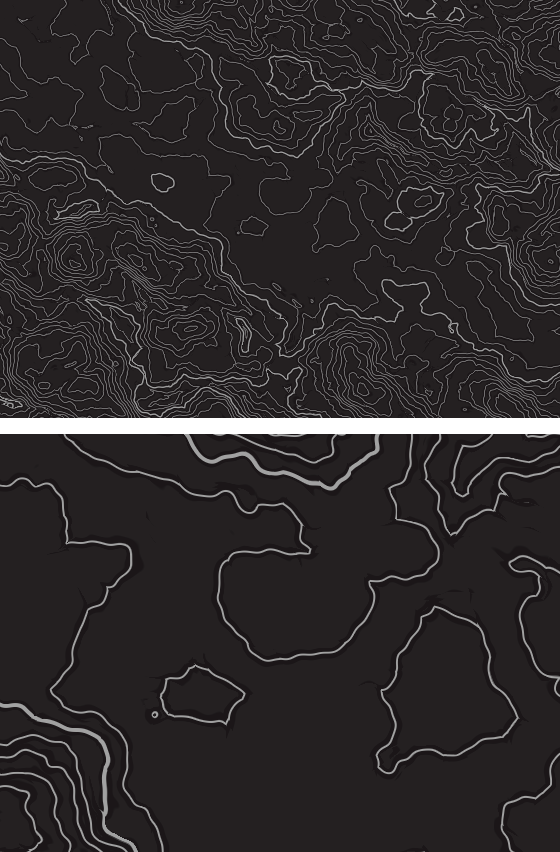
Top, the full canvas; bottom, a detail of the centre.
A WebGL 1 fragment shader for this pattern:

```glsl
precision highp float;
// Topographic contour map: thin grey level lines with bold index lines on charcoal.

uniform vec2 u_resolution;

const vec3 GROUND = vec3(0.140, 0.127, 0.130);
const vec3 LINE_RIM = vec3(0.104, 0.088, 0.095);
const vec3 LINE = vec3(0.63, 0.63, 0.63);
const float THIN_HALF = 0.00077;
const float BOLD_HALF = 0.0016;
const float RIM_HALF = 0.0047;
const float INDEX_STEP = 10.0;
const float MAP_WIDTH = 1.34;

vec3 hash3(vec2 cell) {
  vec3 q = vec3(dot(cell, vec2(127.1, 311.7)),
                dot(cell, vec2(269.5, 183.3)),
                dot(cell, vec2(419.2, 371.9)));
  return fract(sin(q) * 43758.55);
}

mat2 rotation(float angle) {
  float c = cos(angle), s = sin(angle);
  return mat2(c, s, -s, c);
}

// Layered sines, each octave turned and bent by the ones before it.
vec2 layeredSines(vec2 p, float gain) {
  mat2 turn = rotation(1.13) * 1.8;
  vec2 sum = vec2(0.0);
  float amplitude = 1.0;
  for (int i = 0; i < 6; i++) {
    sum += amplitude * sin(p.yx + 0.7 * sum.yx);
    p = turn * p + vec2(3.7, 1.9);
    amplitude *= gain;
  }
  return sum;
}

// Cellular hills: the tallest of the nearby cones, with creases between them.
float cellularHills(vec2 p, float peakSpread) {
  vec2 cell = floor(p);
  float top = -2.0;
  for (int y = -1; y <= 1; y++) {
    for (int x = -1; x <= 1; x++) {
      vec2 id = cell + vec2(float(x), float(y));
      vec3 rnd = hash3(id);
      vec2 away = id + rnd.xy - p;
      top = max(top, peakSpread * rnd.z - sqrt(dot(away, away) + 0.02));
    }
  }
  return top;
}

// 0 on the floor of the diagonal valley, 1 on the uplands either side.
float valleyWall(vec2 p) {
  float t = clamp(p.x / MAP_WIDTH, 0.0, 1.0);
  float axis = 0.9 - 0.75 * p.x + 0.17 * p.x * p.x;
  float across = (p.y - axis) * 0.82;
  float rim = mix(0.12, 0.02, t);
  float slope = across < 0.0 ? 0.15 : mix(0.34, 0.14, t);
  return smoothstep(rim, rim + slope, abs(across));
}

// Terrain height, counted in contour levels.
float terrain(vec2 p) {
  vec2 q = p + 0.019 * layeredSines(p * 21.0, 0.53);
  float wall = valleyWall(q);
  vec2 grain = rotation(0.55) * q;
  grain.x *= 0.7;
  float relief = 11.0 * cellularHills(grain * 5.6 + 7.3, 0.5)
               + 4.2 * cellularHills(grain * 11.5 + 2.1, 0.4)
               + 0.9 * cellularHills(grain * 27.0 + 5.6, 0.3);
  float swell = 1.5 * sin(4.1 * q.x + 2.3 * q.y) * sin(5.2 * q.y - 1.7 * q.x);
  return 9.6 + 6.0 * wall + mix(0.28, 1.0, wall) * (relief + swell);
}

// Box-filtered coverage of a line of the given half width.
float lineCoverage(float dist, float halfWidth, float pixel) {
  vec2 edges = clamp(vec2(dist + halfWidth, dist - halfWidth) / pixel + 0.5, 0.0, 1.0);
  return edges.x - edges.y;
}

void main() {
  float pixel = 1.0 / u_resolution.y;
  vec2 p = gl_FragCoord.xy * pixel;

  // Distance to the nearest level from height and slope.
  float probe = 0.0008;
  float height = terrain(p);
  vec2 slope = vec2(terrain(p + vec2(probe, 0.0)),
                    terrain(p + vec2(0.0, probe))) - height;
  float steepness = max(length(slope) / probe, 1.0);
  float level = floor(height + 0.5);
  float dist = (height - level) / steepness;

  // Every tenth level is drawn bold.
  float isIndex = 1.0 - step(0.5, mod(level + 0.25, INDEX_STEP));
  float halfWidth = mix(THIN_HALF, BOLD_HALF, isIndex);

  vec3 color = mix(GROUND, LINE_RIM, lineCoverage(dist, RIM_HALF, pixel));
  color = mix(color, LINE, lineCoverage(dist, halfWidth, pixel));
  gl_FragColor = vec4(color, 1.0);
}
```
